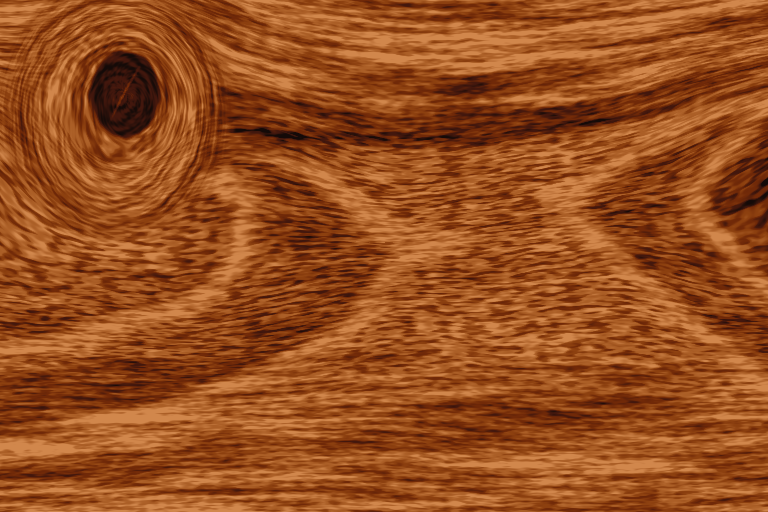
Write a WebGL 2 fragment shader that draws this texture.

```glsl
#version 300 es
precision highp float;
// Polished wood plank: a dark knot, chevron growth bands and short fibre dashes.
uniform vec2 u_resolution;
out vec4 fragColor;

#define KNOT vec2(0.244, 0.818)
#define KNOT_CORE 0.077
#define KNOT_EDGE 0.185
#define BAND_WIDTH 0.023
#define BAND_GLOW 0.20
#define DASH_FREQ vec2(21.0, 140.0)
#define STREAK_FREQ vec2(1.5, 24.0)
#define FIBRE_FREQ vec2(6.0, 85.0)
#define FINE_FREQ vec2(42.0, 210.0)
#define BASE_TONE 0.66

vec2 hashGradient(vec2 cell) {
  vec3 h = fract(cell.xyx * vec3(0.1031, 0.1030, 0.0973));
  h += dot(h, h.yzx + 33.33);
  float a = 6.2832 * fract((h.x + h.y) * h.z);
  return vec2(cos(a), sin(a));
}

float gradientNoise(vec2 p) {
  vec2 i = floor(p), f = p - i;
  vec2 u = f * f * f * (f * (f * 6.0 - 15.0) + 10.0);
  vec2 e = vec2(1.0, 0.0);
  float low = mix(dot(hashGradient(i), f), dot(hashGradient(i + e), f - e), u.x);
  float high = mix(dot(hashGradient(i + e.yx), f - e.yx),
                   dot(hashGradient(i + 1.0), f - 1.0), u.x);
  return mix(low, high, u.y);
}

float blob(vec2 p, vec2 centre, vec2 size) {
  vec2 q = (p - centre) / size;
  return exp(-dot(q, q));
}

// Signed distance to a chevron pointing right; negative lies inside.
float flameBand(vec2 d, float sharp, float width, float cubic) {
  float h = abs(d.y), fall = exp(-h / width);
  float slope = sharp / width * fall + 3.0 * cubic * h * h;
  return (d.x + sharp * (1.0 - fall) + cubic * h * h * h) / sqrt(1.0 + slope * slope);
}

// Signed distance to a rounded chevron pointing left; negative lies inside.
float archBand(vec2 d, float slope) {
  return (slope * (sqrt(d.y * d.y + 0.0016) - 0.04) - d.x) / sqrt(1.0 + slope * slope);
}

// x: light ridge along a band, y: darker wood fading away inside it.
vec2 bandParts(float d, float fade) {
  return vec2(exp(-d * d / (BAND_WIDTH * BAND_WIDTH)),
              smoothstep(0.0, -0.035, d) * exp(min(d, 0.0) / fade));
}

vec3 woodColour(float t) {
  vec3 c = mix(vec3(0.08, 0.04, 0.03), vec3(0.26, 0.09, 0.05), smoothstep(0.0, 0.2, t));
  c = mix(c, vec3(0.44, 0.16, 0.03), smoothstep(0.2, 0.42, t));
  c = mix(c, vec3(0.55, 0.25, 0.06), smoothstep(0.42, 0.58, t));
  c = mix(c, vec3(0.67, 0.37, 0.15), smoothstep(0.58, 0.74, t));
  return mix(c, vec3(0.82, 0.53, 0.30), smoothstep(0.74, 0.96, t));
}

void main() {
  vec2 p = gl_FragCoord.xy / u_resolution.y;
  p.x *= 1.5 * u_resolution.y / u_resolution.x;
  vec2 warp = vec2(gradientNoise(p * 7.0), gradientNoise(p * 7.0 + 31.0));
  vec2 w = p + 0.010 * warp + 0.005 * gradientNoise(p * 24.0);

  // Grain flow: sagging top, parting around the knot, tilting in the chevrons
  vec2 k = p - KNOT;
  float sag = 0.23 * (p.x - 0.8) * (p.x - 0.8);
  float v = p.y - sag * smoothstep(0.4, 0.74, p.y) * (1.0 - 0.45 * smoothstep(0.8, 1.0, p.y));
  v -= k.y * min(0.018 / dot(k, k), 1.0);
  v += 2.2 * (p.x - 0.62) * (p.y - 0.5) * blob(p, vec2(0.6, 0.53), vec2(0.26, 0.2));
  v -= 2.0 * (p.x - 1.35) * (p.y - 0.6) * blob(p, vec2(1.35, 0.58), vec2(0.25, 0.2));
  v += 0.012 * sin(p.x * 4.5 + 2.5) * smoothstep(0.45, 0.1, p.y) + 0.004 * warp.y;

  // Chevron bands
  vec2 tip = w - vec2(0.87, 0.53), heart = w - vec2(0.475, 0.57), arch = w - vec2(1.11, 0.6);
  float outerFlame = tip.y > 0.0 ? flameBand(tip, 0.18, 0.028, 36.0) : flameBand(tip, 0.14, 0.05, 12.0);
  float innerFlame = flameBand(heart, 0.0, 1.0, heart.y > 0.0 ? 205.0 : 28.0);
  float below = smoothstep(0.78, 0.68, p.y);
  vec2 outer = below * bandParts(outerFlame, 0.2);
  vec2 inner = below * bandParts(innerFlame, 0.09);
  vec2 wide = bandParts(archBand(arch, arch.y > 0.0 ? 1.9 : 1.25), 0.3);
  vec2 narrow = bandParts(archBand(w - vec2(1.36, 0.61), 0.95), 0.3);
  float point = blob(w, vec2(0.82, 0.532), vec2(0.085, 0.024));
  float ridge = clamp(outer.x + inner.x + wide.x + narrow.x + point, 0.0, 1.0);
  float shade = 0.24 * outer.y * smoothstep(-0.02, 0.05, innerFlame);
  shade += 0.21 * inner.y + 0.18 * wide.y + 0.10 * narrow.y;
  float tone = BASE_TONE + BAND_GLOW * ridge - shade * (1.0 - 0.8 * ridge);

  // Broad light and dark areas
  tone += 0.13 * blob(p, vec2(0.23, 0.55), vec2(0.15, 0.07));
  tone -= 0.25 * blob(p, vec2(0.54, 0.72), vec2(0.11, 0.03));
  tone -= 0.24 * blob(p, vec2(1.52, 0.62), vec2(0.06, 0.08));
  tone -= 0.14 * blob(p, vec2(0.72, 0.79), vec2(0.3, 0.035));
  tone += 0.09 * smoothstep(0.82, 0.95, p.y);

  // Dark vein sagging under the upper grain
  float vein = w.y - 0.728 - sag;
  float start = smoothstep(0.43, 0.52, p.x);
  tone -= start * (0.30 * exp(-vein * vein / 0.00016) + 0.12 * blob(vec2(vein), vec2(0.04), vec2(0.05)));

  // Long streaks, fibres and short dashes, the dashes fading on the ridges
  float figured = smoothstep(0.2, 0.36, p.y) * smoothstep(0.8, 0.7, p.y);
  vec2 flow = vec2(p.x, v);
  float streak = gradientNoise(flow * STREAK_FREQ);
  float fibre = gradientNoise(flow * FIBRE_FREQ + 17.0);
  float dash = gradientNoise(flow * DASH_FREQ) + 0.5 * gradientNoise(flow * DASH_FREQ * 1.7 + 9.0);
  float fine = gradientNoise(flow * FINE_FREQ);
  tone += streak * mix(0.46, 0.12, figured) + fibre * mix(0.46, 0.24, figured) + 0.26 * fine;
  tone -= mix(0.15, 0.33, figured) * (1.0 - 0.65 * ridge) * (smoothstep(-0.1, 0.3, dash) - 0.35);

  // Knot: eccentric rings around a cracked dark core
  float reach = length(k);
  vec2 q = (k + vec2(0.02, 0.03) * smoothstep(0.07, 0.2, reach)) * vec2(1.12, 0.95);
  float r = length(q) + 0.008 * warp.x + 0.004 * gradientNoise(p * 30.0);
  vec2 dir = q / max(length(q), 0.001);
  float rings = gradientNoise(dir * 1.6 + r * vec2(75.0, 42.0));
  float fineRings = gradientNoise(dir * 5.0 + r * vec2(-110.0, 150.0));
  float knotTone = 0.72 + 0.44 * rings + 0.36 * fineRings + 0.22 * fine;
  knotTone -= 0.22 * exp(-pow((r - 0.098) / 0.012, 2.0));
  knotTone -= 0.18 * smoothstep(KNOT_EDGE - 0.02, KNOT_EDGE + 0.02, r);
  float coreTone = 0.10 + 0.2 * rings + 0.12 * fineRings + 0.13 * blob(k, vec2(0.0), vec2(0.025));
  float crack = abs(dot(k, vec2(0.87, -0.49)) + 0.006 * warp.y);
  coreTone += 0.22 * smoothstep(0.004, 0.0, crack) * smoothstep(0.075, 0.03, reach);
  knotTone = mix(coreTone, knotTone, smoothstep(KNOT_CORE - 0.006, KNOT_CORE + 0.007, r));
  tone = mix(tone, knotTone, smoothstep(KNOT_EDGE + 0.085, KNOT_EDGE + 0.01, r));
  tone -= 0.16 * blob(p, vec2(0.45, 0.76), vec2(0.04, 0.06));

  fragColor = vec4(woodColour(clamp(tone, 0.0, 1.0)), 1.0);
}
```
